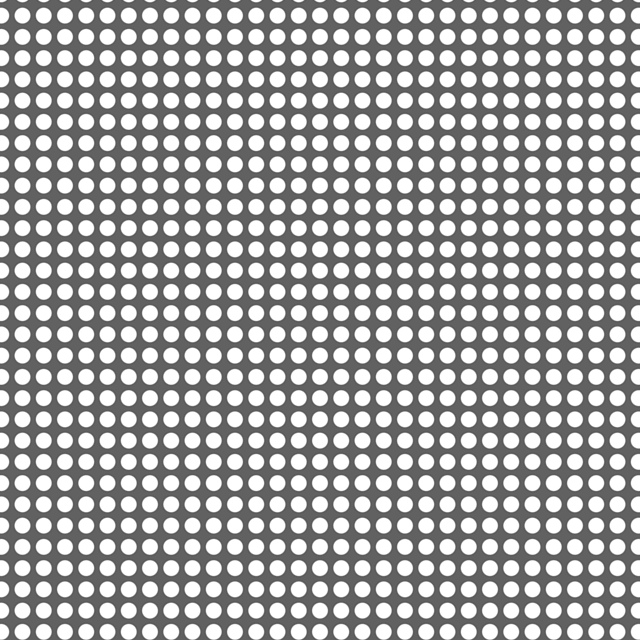
This pattern is drawn by a three.js fragment shader. Its source:

```glsl
// A square grid of identical white dots on flat grey, about thirty across and down.
// Space is folded into one cell around the nearest dot centre, then a circle
// distance function paints the dot and a faint darker halo just outside it.
varying vec2 vUv;

const float UNIT = 1.0 / 512.0;               // design step, as a fraction of the canvas
const float PITCH = 17.0 * UNIT;              // distance between dot centres
const float RADIUS = 6.33 * UNIT;
const float SOFTNESS = 0.7 * UNIT;            // half width of the dot edge
const float HALO_WIDTH = 1.4 * UNIT;
const vec2 FIRST_DOT = vec2(1.0, 6.5) * UNIT; // centre of the lowest left dot

const vec3 GREY = vec3(0.38);
const vec3 HALO_GREY = vec3(0.35);
const vec3 WHITE = vec3(1.0);

// Offset from the nearest centre of a square grid
vec2 gridOffset(vec2 p, vec2 origin, float pitch) {
  return (fract((p - origin) / pitch + 0.5) - 0.5) * pitch;
}

// Signed distance to a circle, negative inside
float circleDistance(vec2 p, float radius) {
  return length(p) - radius;
}

// 1 inside a shape, 0 outside, with a soft edge
float coverage(float d, float softness) {
  return 1.0 - smoothstep(-softness, softness, d);
}

void main() {
  float d = circleDistance(gridOffset(vUv, FIRST_DOT, PITCH), RADIUS);

  // Ground with halo, then the dot over it
  vec3 color = mix(GREY, HALO_GREY, coverage(d - HALO_WIDTH, 0.5 * SOFTNESS));
  color = mix(color, WHITE, coverage(d, SOFTNESS));

  gl_FragColor = vec4(color, 1.0);
}
```
